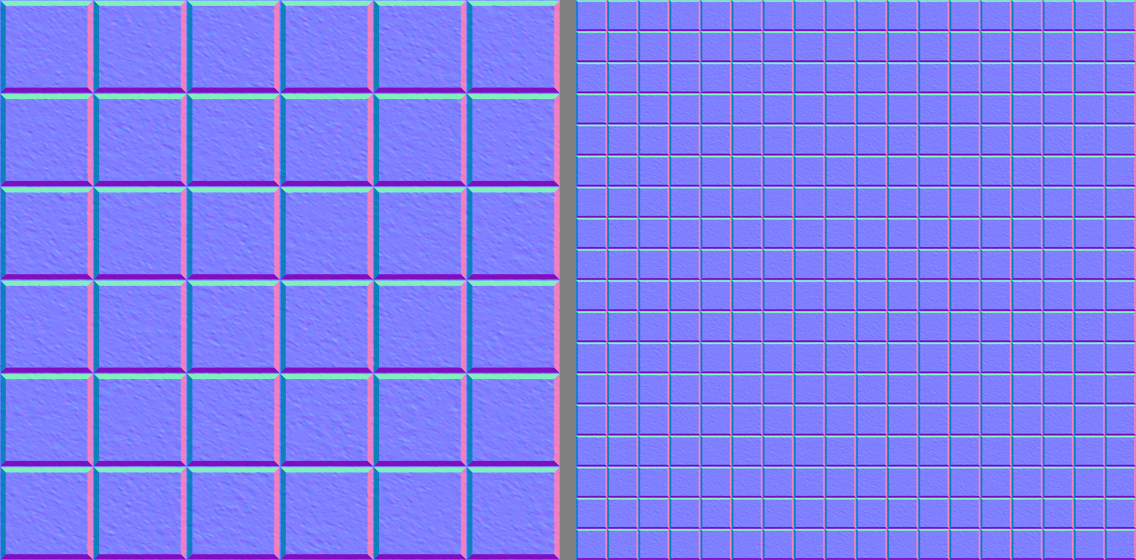
Left: one tile. Right: repeated 3 by 3.
Give the GLSL for this texture map, as a WebGL 1 fragment shader.

```glsl
precision highp float;

// Tangent-space normal map of a six by six grid of square bevelled tiles.
// Each bevel tilts the normal outwards; wrapped cellular layers of stretched
// bumps add their slopes as a fine plaster grain. Tiles on all four sides.

uniform vec2 u_resolution;

const float TILES = 6.0;
const float GROUT = 0.006;       // half width of the flat joint, in tiles
const float BEVEL_END = 0.062;   // inner end of the bevel, in tiles
const float BEVEL_TILT = 0.88;   // sideways part of the bevel normal
const vec2 GRAIN_DIR = vec2(0.88, -0.475);

vec3 hash3(vec2 p) {
  vec3 q = fract(p.xyx * vec3(0.1031, 0.1030, 0.0973));
  q += dot(q, q.yxz + 33.33);
  return fract((q.xxy + q.yzz) * q.zyx);
}

// Slope of one bump: a smooth ellipse stretched along the grain
vec2 bumpSlope(vec2 d, float height) {
  vec2 across = vec2(-GRAIN_DIR.y, GRAIN_DIR.x);
  float u = dot(d, GRAIN_DIR);
  float v = dot(d, across);
  float falloff = max(0.0, 1.0 - u * u - v * v / 0.36);
  return 4.0 * height * falloff * (GRAIN_DIR * u + across * v / 0.36);
}

// Sum of scattered bumps, one per cell, wrapping after a whole count of cells
vec2 grainSlope(vec2 uv, float cells, float seed) {
  vec2 p = uv * cells;
  vec2 cell = floor(p);
  vec2 slope = vec2(0.0);
  for (int y = -1; y <= 1; y++) {
    for (int x = -1; x <= 1; x++) {
      vec2 neighbour = cell + vec2(float(x), float(y));
      vec3 rnd = hash3(mod(neighbour, cells) + seed);
      float signedRnd = rnd.z * 2.0 - 1.0;
      float height = signedRnd * signedRnd * signedRnd;
      slope += bumpSlope(p - neighbour - rnd.xy, height);
    }
  }
  return slope;
}

// Sideways part of the tile normal; zero on the face and in the joint
vec2 bevelTilt(vec2 local, float wear, float aa) {
  vec2 a = abs(local);
  float edge = 0.5 - max(a.x, a.y);
  float inner = BEVEL_END + wear;
  float band = smoothstep(GROUT - aa, GROUT + aa, edge)
             * (1.0 - smoothstep(inner - aa, inner + aa, edge));
  float sideways = smoothstep(-aa, aa, a.x - a.y);
  vec2 outward = sign(local) * vec2(sideways, 1.0 - sideways);
  return outward * band * BEVEL_TILT;
}

void main() {
  vec2 uv = gl_FragCoord.xy / u_resolution;
  float aa = 0.65 * TILES / min(u_resolution.x, u_resolution.y);

  // Grain in three sizes
  vec2 grain = 0.040 * grainSlope(uv, 66.0, 11.0)
             + 0.065 * grainSlope(uv, 126.0, 47.0)
             + 0.050 * grainSlope(uv, 174.0, 83.0);

  // Bevel with slightly worn inner edges
  vec2 local = fract(uv * TILES) - 0.5;
  vec2 tilt = bevelTilt(local, 0.015 * grain.x, aa);

  // Rebuild the normal, with weaker grain on the bevels
  float face = 1.0 - 0.6 * clamp(length(tilt) / BEVEL_TILT, 0.0, 1.0);
  float up = sqrt(max(0.0, 1.0 - dot(tilt, tilt)));
  vec3 normal = normalize(vec3(tilt + grain * face, up));
  gl_FragColor = vec4(normal * 0.5 + 0.5, 1.0);
}
```
